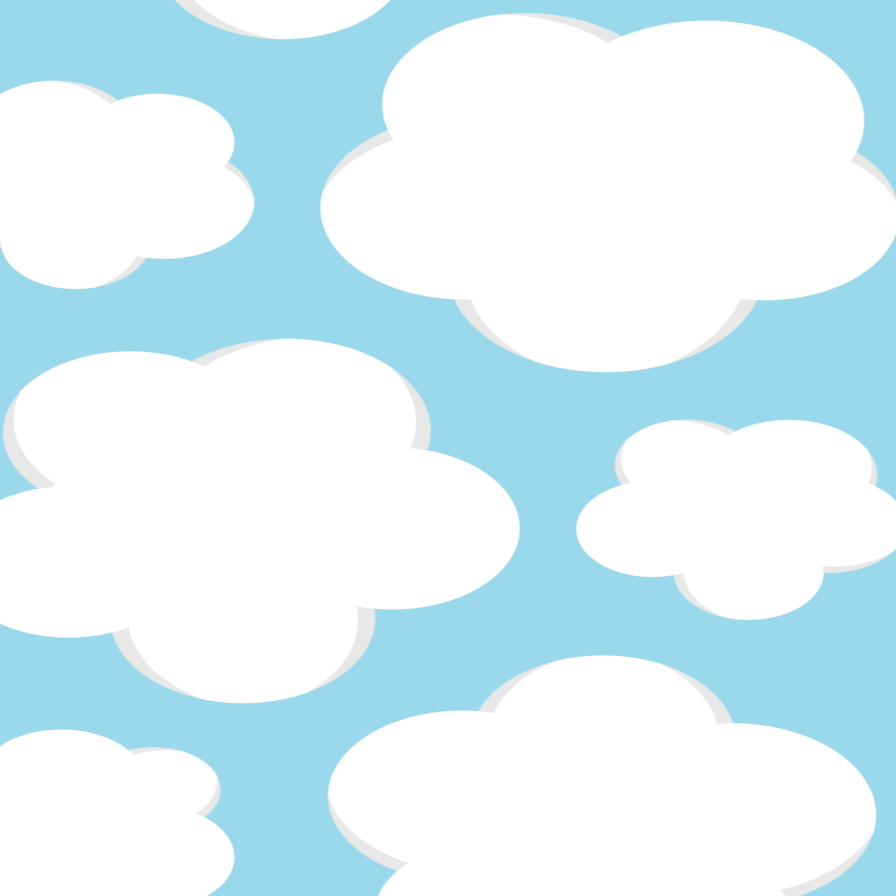
Reproduce this pattern procedurally as a three.js fragment shader.

```glsl
// Flat cartoon clouds with grey folds between their puffs, on a pale blue sky.
varying vec2 vUv;

const vec3 SKY = vec3(0.60, 0.85, 0.92);
const vec3 FOLD = vec3(0.91);
const vec3 CLOUD = vec3(1.0);

// Cloud layout, in canvas units
const vec2 PITCH = vec2(0.58, 0.36);
const vec2 ORIGIN = vec2(0.17, 0.07);
const vec2 JITTER = vec2(0.03, 0.02);
const vec2 BIG_HALF = vec2(0.33, 0.21);
const vec2 SMALL_HALF = vec2(0.19, 0.12);
const float ROW_SHIFT = 0.14;
const float MIN_SCALE = 0.94;
const float EDGE = 0.001;

// Puff shape, relative to the half size of its cloud
const int PUFFS = 5;
const float PUFF_MIN = 0.40;
const float PUFF_MAX = 0.54;
const float ANGLE_JITTER = 0.18;
const float CORE_RADIUS = 0.62;
const float FOLD_SHIFT = 0.12;
const float FOLD_TRIM = 0.06;
const float TAU = 6.2831853;

float hash(vec2 cell, float salt) {
  vec3 p = fract(vec3(cell, salt) * vec3(0.1031, 0.1130, 0.0973) + 0.37);
  p += dot(p, p.yzx + 33.33);
  return fract((p.x + p.y) * p.z);
}

float disc(vec2 p, vec2 center, float radius) {
  return length(p - center) - radius;
}

// Distances to the whole cloud (x) and to its lit part (y)
vec2 cloudDistance(vec2 p, vec2 cell) {
  float core = disc(p, vec2(0.0), CORE_RADIUS);
  vec2 dist = vec2(core);
  float turn = hash(cell, 1.0);
  for (int i = 0; i < PUFFS; i++) {
    float k = float(i);
    float count = float(PUFFS);
    float wobble = ANGLE_JITTER * (hash(cell, 10.0 + k) - 0.5);
    float angle = TAU * ((k + wobble) / count + turn);
    float radius = mix(PUFF_MIN, PUFF_MAX, hash(cell, 20.0 + k));
    vec2 outward = vec2(cos(angle), sin(angle));
    vec2 sideways = vec2(-outward.y, outward.x) * FOLD_SHIFT;
    vec2 center = outward * (1.0 - radius);

    // At each notch, one of the two puffs lies behind and gets a fold
    float puff = disc(p, center, radius);
    float lit = puff;
    float previous = mod(k + count - 1.0, count);
    if (hash(cell, 30.0 + k) > 0.5)
      lit = max(lit, disc(p, center - sideways, radius + FOLD_TRIM));
    if (hash(cell, 30.0 + previous) <= 0.5)
      lit = max(lit, disc(p, center + sideways, radius + FOLD_TRIM));
    dist = min(dist, vec2(puff, lit));
  }
  return dist;
}

// Nearest cloud of a staggered grid in which big and small ones alternate
vec2 skyDistance(vec2 uv) {
  vec2 home = floor((uv - ORIGIN) / PITCH + 0.5);
  vec2 nearest = vec2(1.0);
  for (int y = -1; y <= 1; y++) {
    for (int x = -1; x <= 1; x++) {
      vec2 cell = home + vec2(float(x), float(y));
      vec2 center = ORIGIN + cell * PITCH;
      center.x += ROW_SHIFT * (mod(cell.y, 2.0) - 0.5);
      center += JITTER * (vec2(hash(cell, 2.0), hash(cell, 3.0)) - 0.5);
      vec2 halfSize = mix(SMALL_HALF, BIG_HALF, mod(cell.x + cell.y, 2.0));
      halfSize *= mix(MIN_SCALE, 1.0, hash(cell, 4.0));
      vec2 dist = cloudDistance((uv - center) / halfSize, cell);
      nearest = min(nearest, dist * halfSize.y);
    }
  }
  return nearest;
}

void main() {
  vec2 cover = 1.0 - smoothstep(-EDGE, EDGE, skyDistance(vUv));
  vec3 color = mix(SKY, FOLD, cover.x);
  color = mix(color, CLOUD, cover.y);
  gl_FragColor = vec4(color, 1.0);
}
```
